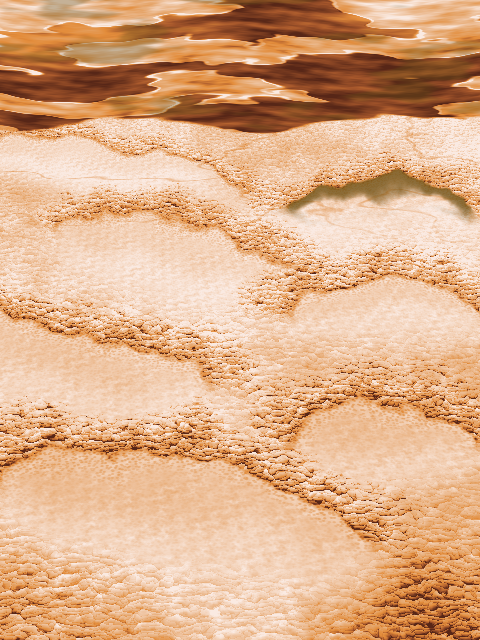
This texture is drawn by a Shadertoy shader. Its source:

```glsl
// Mineral terraces seen in perspective: sandy pools under scalloped orange
// rims, with dark streaked water far off. All layers share one tone value,
// built from cellular noise and layered sines, which a colour ramp paints.

#define POOLS 7          // pools, alternating left and right
#define HORIZON 1.15     // height where the ground would vanish
#define SCALLOPS 50.0    // density of the crust scallops
#define GRIT 120.0       // density of the sand grains
#define RIM 0.08         // width of a rim
#define RELIEF 0.75      // contrast of the scallops
#define SPECKLE 0.11     // contrast of the finest grain
#define SHORE 0.805      // height where the far water begins

const vec3 UMBER = vec3(0.34, 0.15, 0.09);
const vec3 RUST  = vec3(0.65, 0.34, 0.17);
const vec3 OCHRE = vec3(0.89, 0.55, 0.23);
const vec3 AMBER = vec3(0.90, 0.65, 0.42);
const vec3 SAND  = vec3(0.93, 0.75, 0.60);
const vec3 CREAM = vec3(0.97, 0.88, 0.82);
const vec3 MOSS  = vec3(0.42, 0.32, 0.10);

vec2 hash2(vec2 p) {
    vec3 h = fract(p.xyx * vec3(0.1031, 0.1030, 0.0973));
    h += dot(h, h.yzx + 33.33);
    return fract((h.xx + h.yz) * h.zy);
}

// Layered sines, roughly -1 to 1
float waves(vec2 p) {
    float sum = 0.0, amp = 0.5;
    for (int i = 0; i < 5; i++) {
        p = mat2(0.8, 0.6, -0.6, 0.8) * p * 1.7 + 1.3;
        sum += amp * sin(p.x + 1.4 * sin(p.y));
        amp *= 0.62;
    }
    return sum;
}

// Nearest distance, second distance, height above the nearest centre
vec3 cells(vec2 p) {
    vec2 id = floor(p), f = fract(p);
    vec3 best = vec3(9.0, 9.0, 0.0);
    for (int y = -1; y <= 1; y++)
    for (int x = -1; x <= 1; x++) {
        vec2 g = vec2(x, y);
        vec2 toPixel = f - g - hash2(id + g + 200.0);
        float d = length(toPixel);
        if (d < best.x) best = vec3(d, best.x, toPixel.y);
        else best.y = min(best.y, d);
    }
    return best;
}

// Overlapping scales: lit on top, dark in the crease below, centred on zero
float scales(vec2 p) {
    vec3 c = cells(p);
    float crease = smoothstep(0.3, 0.0, c.y - c.x) * smoothstep(0.1, -0.35, c.z);
    return 0.65 * c.z - 0.45 * crease + 0.08;
}

float ellipse(vec2 q, vec2 r) {
    float k = length(q / r);
    return k * (k - 1.0) / max(length(q / (r * r)), 0.001);
}

vec3 ramp(float t) {
    t = clamp(t, 0.0, 1.06) * 5.0;
    vec3 col = mix(UMBER, RUST, clamp(t, 0.0, 1.0));
    col = mix(col, OCHRE, clamp(t - 1.0, 0.0, 1.0));
    col = mix(col, AMBER, clamp(t - 2.0, 0.0, 1.0));
    col = mix(col, SAND, clamp(t - 3.0, 0.0, 1.0));
    return mix(col, CREAM, clamp(t - 4.0, 0.0, 1.3));
}

// Dark flat puddles with crisp pale edges between stretched streaks
float farWater(vec2 p) {
    p.y += 0.008 * sin(p.x * 13.0);
    float pale = smoothstep(0.42, 0.1, p.x) * smoothstep(0.885, 0.93, p.y);
    pale = max(pale, smoothstep(0.46, 0.6, p.x) * smoothstep(0.93, 0.98, p.y));
    float puddle = waves(p * vec2(6.0, 34.0)) + 0.22 - 0.6 * pale;
    float streak = waves(p * vec2(16.0, 120.0) + 4.0);
    float tone = mix(0.52, 0.1, smoothstep(-0.06, 0.06, puddle)) + 0.3 * pale;
    tone += streak * mix(0.3, 0.13, smoothstep(0.0, 0.1, puddle));
    return tone + 0.45 * smoothstep(0.09, 0.02, abs(puddle + 0.07)) * (0.6 + 0.5 * streak);
}

void mainImage(out vec4 fragColor, in vec2 fragCoord) {
    vec2 p = fragCoord / iResolution.y;
    float depth = HORIZON - p.y;
    vec2 ground = vec2((p.x - 0.375) / depth, -1.7 * log(depth));
    float broad = waves(p * 6.0), rough = waves(p * 45.0);
    float speckle = waves(ground * 95.0);

    // Two sizes of scallops, and grains
    vec2 bent = ground + vec2(rough, waves(ground * 30.0 + 7.0)) * 0.008;
    float scallop = scales(bent * SCALLOPS) + 0.6 * scales(bent * SCALLOPS * 2.1);
    float grain = smoothstep(0.5, 0.15, cells(ground * GRIT).x) - 0.3;

    // Pale terrace, turning orange toward the near corners
    float tone = 0.86 + 0.13 * broad + 0.06 * rough + 0.22 * scallop;
    float near = smoothstep(0.24, 0.04, p.y) * (0.5 + 0.5 * cos(p.x * 8.4));
    tone += near * (0.35 * scallop - 0.36);
    tone -= 0.2 * smoothstep(0.42, 0.7, p.x) * smoothstep(0.52, 0.25, p.y);
    tone += 0.08 * smoothstep(0.45, 0.6, p.y);

    // Pools from far to near, each with a rim above and a soft lip below
    float moss = 0.0;
    vec2 bend = 0.024 * vec2(broad, waves(p * 8.0 + 5.0)) + 0.004 * rough;
    for (int i = POOLS - 1; i >= 0; i--) {
        float n = float(i), right = mod(n, 2.0);
        vec2 centre = vec2(mix(0.2 + 0.08 * cos(n * 1.5708), 0.6, right), 0.2 + 0.12 * n - 0.005 * n * n);
        vec2 size = mix(vec2(0.29 - 0.05 * n + 0.0075 * n * n, 0.085 - 0.008 * n),
                        vec2(0.15, 0.065 - 0.006 * n), right);
        vec2 q = p - centre + bend;
        q.y += 0.17 * q.x * (1.0 - right);
        float d = ellipse(q, size);
        float up = smoothstep(-0.5, 0.3, q.y / size.y);
        float width = RIM * depth * (1.0 + 0.35 * broad);

        float crust = 0.65 + RELIEF * scallop + 0.13 * rough + 0.02 * n;
        crust -= 0.24 * smoothstep(0.6 * width, 0.0, d);
        crust -= 0.3 * smoothstep(0.016 * depth, 0.0, d) * smoothstep(-0.4, 0.5, rough + 0.2);
        float rim = up * smoothstep(width, 0.5 * width, d + 0.02 * depth * scallop);
        tone = mix(tone, crust, rim * (1.0 - 0.05 * n));
        tone = mix(tone, 0.97 + 0.08 * scallop, 0.7 * (1.0 - up) * smoothstep(0.06, 0.0, d));

        float bank = up * smoothstep(-0.045 * depth, 0.0, d);
        float sand = 0.79 + 0.028 * n + 0.05 * broad + 0.1 * (1.0 - up);
        sand -= grain * (0.05 + 0.22 * bank) + 0.3 * up * smoothstep(-0.007, 0.0, d);
        float soft = mix(0.03, 0.002, up);
        float inside = smoothstep(soft, -soft, d);
        float weed = step(5.0, n) * right * up * smoothstep(-0.035, -0.008, d);
        tone = mix(tone, sand - 0.15 * weed, inside);
        moss = mix(moss, weed, inside);
    }

    // Thin mineral lines across the distant shallows
    float line = waves(p * vec2(4.0, 16.0) + 2.0);
    float shallows = smoothstep(0.58, 0.7, p.y);
    tone += shallows * (0.12 * line * step(line, 0.0) - 0.22 * smoothstep(0.06, 0.0, abs(line)));
    tone += SPECKLE * speckle * (0.6 + 0.4 * rough);

    // Far water
    float water = smoothstep(SHORE, SHORE + 0.008, p.y + 0.025 * waves(p * vec2(6.0, 20.0)));
    tone = mix(tone, farWater(p), water);
    moss = mix(moss, 0.5 * smoothstep(0.2, 0.6, waves(p * vec2(6.0, 30.0) + 9.0)), water);

    fragColor = vec4(mix(ramp(tone), MOSS, 0.75 * moss), 1.0);
}
```
